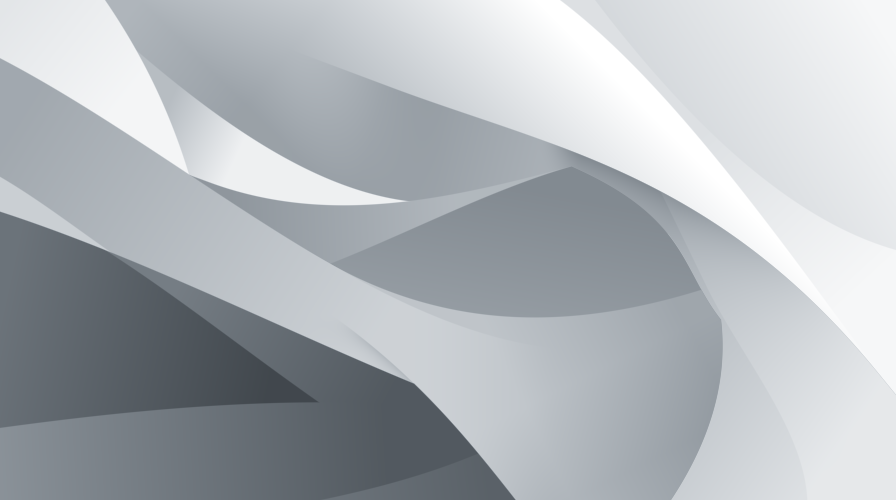
A Shadertoy shader for this background:

```glsl
// Overlapping curved sheets of pale silver and slate grey with soft shading.

const vec2 CANVAS = vec2(7.68, 4.30); // canvas size in drawing units

// Cubic through four points.
float cubic(float x, vec2 a, vec2 b, vec2 c, vec2 d) {
    float ab = (b.y - a.y) / (b.x - a.x);
    float bc = (c.y - b.y) / (c.x - b.x);
    float cd = (d.y - c.y) / (d.x - c.x);
    float abc = (bc - ab) / (c.x - a.x);
    float bcd = (cd - bc) / (d.x - b.x);
    float abcd = (bcd - abc) / (d.x - a.x);
    return a.y + (x - a.x) * (ab + (x - b.x) * (abc + (x - c.x) * abcd));
}

// Signed distance below the curve, which runs on straight past its ends.
// Pass p.yx and swapped points for steep curves: positive is then to the left.
float below(vec2 p, vec2 a, vec2 b, vec2 c, vec2 d) {
    float x = clamp(p.x, a.x, d.x);
    float h = 0.01;
    float slope = (cubic(x + h, a, b, c, d) - cubic(x - h, a, b, c, d)) / (2.0 * h);
    float y = cubic(x, a, b, c, d) + slope * (p.x - x);
    return (y - p.y) / length(vec2(1.0, slope));
}

// Linear tone gradient between two places.
float ramp(vec2 p, vec2 from, vec2 to, float toneA, float toneB) {
    vec2 dir = to - from;
    return mix(toneA, toneB, clamp(dot(p - from, dir) / dot(dir, dir), 0.0, 1.0));
}

// Antialiased coverage of a signed distance.
float cover(float d) {
    float px = 0.8 * CANVAS.y / iResolution.y;
    return smoothstep(-px, px, d);
}

// Shadow that fades away from an edge.
float shade(float d, float width) {
    return exp(-max(d, 0.0) / width);
}

// Cool tint, strongest in the middle greys.
vec3 silver(float tone) {
    return tone + vec3(-0.12, 0.0, 0.11) * tone * (1.0 - tone);
}

// Sheets sweeping down to the right.
float upperSheets(vec2 p) {
    float tone = ramp(p, vec2(5.6, 3.0), vec2(7.5, 4.2), 0.83, 0.97);

    float rim = below(p, vec2(5.10, 4.30), vec2(5.80, 3.46), vec2(6.50, 2.80), vec2(7.68, 2.15));
    tone = mix(tone, ramp(p, vec2(6.0, 3.1), vec2(7.3, 1.7), 0.88, 0.97), cover(rim));

    float crest = below(p, vec2(4.80, 4.30), vec2(5.70, 3.45), vec2(6.60, 2.35), vec2(7.52, 1.10));
    float sheet = ramp(p, vec2(2.6, 2.9), vec2(4.3, 4.6), 0.63, 1.0)
                + ramp(p, vec2(2.2, 3.5), vec2(1.2, 4.3), 0.0, 0.08);
    tone = mix(tone, sheet, cover(crest));

    // Hollow and right hand fold beneath the bright sheet
    float hem = below(p, vec2(3.35, 3.55), vec2(4.90, 3.00), vec2(6.20, 2.33), vec2(7.52, 1.10));
    float hollow = ramp(p, vec2(3.2, 3.2), vec2(4.8, 2.8), 0.59, 0.70);
    tone = mix(tone, hollow, cover(hem) * smoothstep(2.4, 3.8, p.x));

    float seam = below(p.yx, vec2(0.0, 6.92), vec2(0.9, 6.60), vec2(1.4, 6.30), vec2(1.85, 6.05));
    float fold = ramp(p, vec2(5.6, 2.2), vec2(7.5, 0.9), 0.70, 0.88) + 0.03 * cover(-seam);
    fold -= 0.16 * shade(hem, 0.22) * smoothstep(7.4, 5.4, p.x);
    return mix(tone, fold, cover(hem) * smoothstep(4.6, 5.0, p.x));
}

// Leaf, its neighbours and the lower sheet, closed on the right by one outline.
float centreSheets(vec2 p, float tone) {
    float shoulder = below(p.yx, vec2(1.55, 6.18), vec2(2.0, 5.91), vec2(2.5, 5.52), vec2(2.87, 4.90));
    float flank = below(p.yx, vec2(0.0, 5.75), vec2(0.5, 6.02), vec2(1.1, 6.18), vec2(1.55, 6.18));
    float inside = min(shoulder, flank);

    float sail = below(p, vec2(1.2, 3.84), vec2(1.8, 3.36), vec2(2.6, 2.86), vec2(3.5, 2.57));
    tone = mix(tone, ramp(p, vec2(1.35, 3.2), vec2(2.0, 2.9), 0.74, 0.94), cover(min(sail, inside)));

    float wedge = below(p, vec2(1.8, 2.73), vec2(2.6, 2.55), vec2(3.5, 2.57), vec2(4.9, 2.87));
    tone = mix(tone, ramp(p, vec2(2.0, 2.5), vec2(3.9, 2.6), 0.59, 0.72), cover(min(wedge, inside)));

    float leaf = below(p, vec2(2.8, 2.02), vec2(3.8, 2.45), vec2(4.4, 2.70), vec2(4.9, 2.87));
    tone = mix(tone, ramp(p, vec2(4.4, 2.7), vec2(4.2, 1.6), 0.54, 0.61), cover(min(leaf, inside)));

    float lap = below(p, vec2(2.85, 2.02), vec2(3.7, 1.68), vec2(4.6, 1.57), vec2(6.05, 1.82));
    float sheet = ramp(p, vec2(5.8, 1.7), vec2(4.4, 1.0), 0.65, 0.77)
                - ramp(p, vec2(4.5, 0.8), vec2(4.9, 0.0), 0.0, 0.06);
    return mix(tone, sheet, cover(min(lap, inside)));
}

// Bright corner, long ribbon and the dark folds below it.
float leftSheets(vec2 p, float tone) {
    float corner = below(p.yx, vec2(2.80, 1.62), vec2(3.40, 1.40), vec2(3.9, 1.15), vec2(4.30, 0.90));
    tone = mix(tone, ramp(p, vec2(0.0, 4.2), vec2(1.0, 3.4), 0.90, 0.96), cover(corner));

    float ribbon = below(p, vec2(0.0, 3.80), vec2(1.62, 2.80), vec2(2.85, 2.02), vec2(4.8, 1.30));
    float wedge = below(p, vec2(0.0, 2.78), vec2(0.3, 2.59), vec2(0.6, 2.38), vec2(0.95, 2.13));
    float edge = below(p.yx, vec2(0.0, 4.42), vec2(0.4, 4.10), vec2(1.0, 3.55), vec2(1.55, 2.90));
    float band = ramp(p, vec2(0.2, 3.3), vec2(3.2, 1.4), 0.66, 0.82);
    band = mix(band, 0.81, cover(wedge));
    band -= 0.10 * cover(edge) * shade(edge, 0.06) * smoothstep(1.6, 1.3, p.y);
    tone = mix(tone, band, cover(ribbon) * smoothstep(4.8, 3.5, p.x));

    float spine = below(p, vec2(0.9, 2.15), vec2(1.5, 1.74), vec2(2.1, 1.30), vec2(2.72, 0.85));
    float floorFold = below(p, vec2(0.0, 0.62), vec2(0.8, 0.72), vec2(2.0, 0.82), vec2(3.75, 0.80));
    float foot = below(p, vec2(2.75, 0.0), vec2(3.3, 0.13), vec2(3.7, 0.25), vec2(4.1, 0.40));
    float dark = ramp(p, vec2(1.5, 1.8), vec2(3.3, 0.85), 0.49, 0.35);
    dark = mix(dark, ramp(p, vec2(0.0, 1.5), vec2(2.3, 1.0), 0.45, 0.28), cover(spine));
    dark = mix(dark, ramp(p, vec2(0.0, 0.3), vec2(3.3, 0.5), 0.57, 0.35), cover(floorFold));
    dark = mix(dark, ramp(p, vec2(2.9, 0.0), vec2(4.2, 0.2), 0.45, 0.38), cover(foot));

    float hem = below(p, vec2(0.0, 2.48), vec2(0.9, 2.15), vec2(2.0, 1.68), vec2(3.55, 1.0));
    return mix(tone, dark, cover(min(hem, edge)));
}

void mainImage(out vec4 fragColor, in vec2 fragCoord) {
    vec2 p = fragCoord / iResolution.xy * CANVAS;
    float tone = leftSheets(p, centreSheets(p, upperSheets(p)));
    fragColor = vec4(silver(clamp(tone, 0.0, 1.0)), 1.0);
}
```
